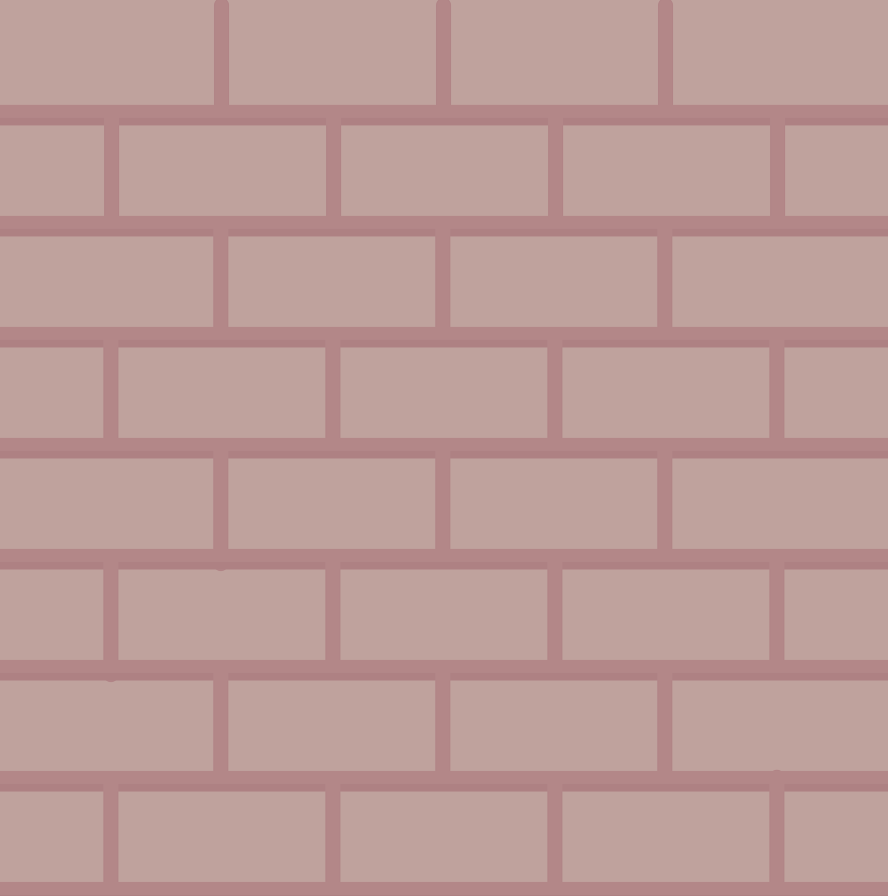
Reproduce this pattern procedurally as a WebGL 1 fragment shader.

```glsl
precision highp float;
// Running-bond brick wall: flat bricks, two-tone horizontal mortar bands and
// round-capped vertical joints. Each pixel finds its nearest band, then paints
// the joints above it, the band itself and the joints below it, in that order.

uniform vec2 u_resolution;

#define ASPECT 0.9922        // canvas width in units of its height
#define COLUMNS 4.0          // brick lengths across
#define ROW_PITCH 0.1239     // spacing of the bands
#define FIRST_BAND 0.0042    // centre of the lowest band
#define LAST_BAND 7.0        // index of the highest band
#define BAND_HALF 0.0115
#define SHADE_TOP -0.0030    // top of the dark strip, from the band centre
#define JOINT_HALF 0.0084
#define BRICK_COLOR vec3(0.750, 0.634, 0.615)
#define MORTAR_COLOR vec3(0.701, 0.530, 0.535)
#define SHADE_COLOR vec3(0.682, 0.504, 0.515)

float coverage(float dist, float soft) {
    return 1.0 - smoothstep(-soft, soft, dist);
}

float bandCenter(float band) {
    return FIRST_BAND + band * ROW_PITCH;
}

// Signed distance to the nearest vertical joint of one row.
float jointDistance(vec2 p, float row) {
    float pitch = ASPECT / COLUMNS;
    float stagger = 0.5 - 0.5 * mod(row, 2.0);

    // Slight sideways drift between odd, even and upper rows.
    float drift = -0.0013 + 0.0024 * stagger + 0.0008 * step(5.5, row);
    float x = p.x - drift;

    // No joints on the side edges of the unstaggered rows.
    float joint = floor(x / pitch + 0.5 - stagger) + stagger;
    joint = clamp(joint, 1.0 - stagger, COLUMNS - 1.0 + stagger);

    // A few worn joints poke out past their band.
    float pokesDown = step(joint, 1.1) * step(abs(row - 2.5), 0.6);
    float pokesUp = step(COLUMNS - 0.6, joint) * step(row, 0.5);
    float bottom = bandCenter(row) - mix(0.0090, 0.0133, pokesDown);
    float top = bandCenter(row + 1.0) + mix(0.0070, 0.0128, pokesUp);

    float y = p.y - clamp(p.y, bottom + JOINT_HALF, top - JOINT_HALF);
    return length(vec2(x - joint * pitch, y)) - JOINT_HALF;
}

// Paints a joint with a faintly darker rim.
vec3 paintJoint(vec3 color, float dist, float soft) {
    float core = coverage(dist + 0.0013, soft);
    vec3 ink = mix(mix(MORTAR_COLOR, SHADE_COLOR, 0.45), MORTAR_COLOR, core);
    return mix(color, ink, coverage(dist, soft));
}

void main() {
    vec2 p = gl_FragCoord.xy / u_resolution * vec2(ASPECT, 1.0);
    float soft = 0.6 / min(u_resolution.x, u_resolution.y);

    float band = floor((p.y - FIRST_BAND) / ROW_PITCH + 0.5);
    float offset = p.y - bandCenter(band);
    float hasBand = step(band, LAST_BAND + 0.5);
    float insideBand = hasBand * coverage(abs(offset) - BAND_HALF, soft);

    vec3 color = BRICK_COLOR;

    // Joints standing on the band.
    vec3 above = paintJoint(color, jointDistance(p, band), soft);
    color = mix(color, above, hasBand);

    // Band with its dark lower strip.
    float shade = coverage(offset - SHADE_TOP, soft);
    color = mix(color, mix(MORTAR_COLOR, SHADE_COLOR, shade), insideBand);

    // Joints hanging below the band, covering the dark strip.
    if (band > 0.5) {
        float dist = jointDistance(p, band - 1.0);
        vec3 below = paintJoint(color, dist, soft);
        vec3 merged = mix(color, MORTAR_COLOR, coverage(dist, soft));
        color = mix(below, merged, insideBand);
    }

    gl_FragColor = vec4(color, 1.0);
}
```
